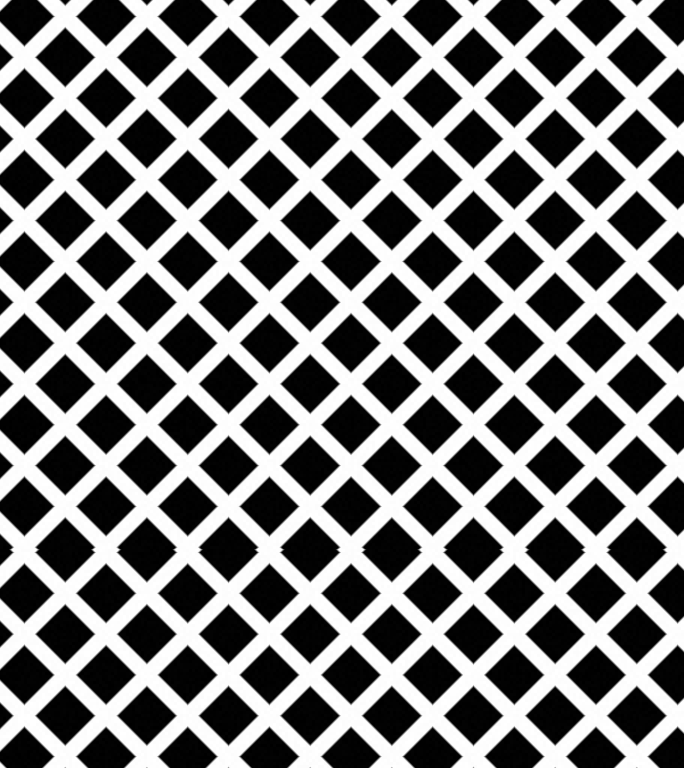
Write a Shadertoy shader that draws this pattern.

```glsl
// Lengths are fractions of the canvas height
const float PITCH = 0.10632;          // spacing of diamonds across and down
const float HALF_DIAGONAL = 0.03854;  // diamond centre to corner
const vec2 ANCHOR = vec2(-0.0414, 0.6064); // one diamond centre, x from mid-canvas
const float SEAM_Y = 0.2845;          // height of the break in the lattice
const float SEAM_SLIP = 0.0068;       // downward slip below the break
const float EDGE_SOFTNESS = 0.0018;
const float GRAIN_CELLS = 256.0;
const float GRAIN_AMOUNT = 0.012;
const vec3 INK = vec3(0.006);
const vec3 PAPER = vec3(0.994);

float hash(vec2 p) {
    vec3 q = fract(p.xyx * 0.1031);
    q += dot(q, q.yzx + 33.33);
    return fract((q.x + q.y) * q.z);
}

// Signed distance to the nearest diamond, negative inside
float diamondLattice(vec2 p) {
    vec2 diagonal = vec2(p.x + p.y, p.x - p.y) / PITCH;
    vec2 offset = abs(fract(diagonal + 0.5) - 0.5) * PITCH;
    return (max(offset.x, offset.y) - HALF_DIAGONAL) * inversesqrt(2.0);
}

float latticeCoverage(vec2 p, float blur) {
    return smoothstep(-blur, blur, diamondLattice(p));
}

void mainImage(out vec4 fragColor, in vec2 fragCoord) {
    float pixel = 1.0 / iResolution.y;
    vec2 uv = (fragCoord - vec2(0.5 * iResolution.x, 0.0)) * pixel;
    float blur = max(EDGE_SOFTNESS, 0.75 * pixel);

    // Upper and slipped lower lattices meet at the seam
    vec2 p = uv - ANCHOR;
    float upper = latticeCoverage(p, blur);
    float lower = latticeCoverage(p + vec2(0.0, SEAM_SLIP), blur);
    float aboveSeam = smoothstep(-0.5 * pixel, 0.5 * pixel, uv.y - SEAM_Y);
    vec3 color = mix(INK, PAPER, mix(lower, upper, aboveSeam));

    // Faint grain
    vec2 grainCell = floor(uv * GRAIN_CELLS) + GRAIN_CELLS;
    color += (hash(grainCell) - 0.5) * GRAIN_AMOUNT;

    fragColor = vec4(clamp(color, 0.0, 1.0), 1.0);
}
```
